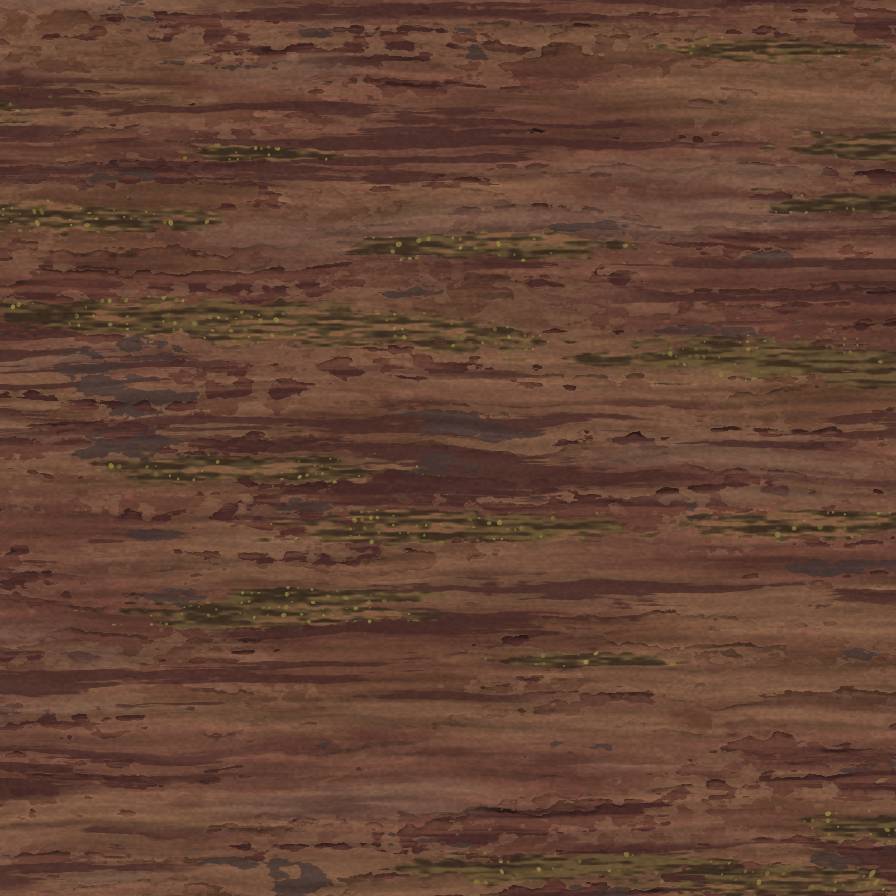
A Shadertoy shader for this texture:

```glsl
float hash(vec2 p) {
    vec3 q = fract(vec3(p.xyx) * 0.1031);
    q += dot(q, q.yzx + 33.33);
    return fract((q.x + q.y) * q.z);
}

float noise(vec2 p) {
    vec2 i = floor(p), f = fract(p);
    f = f * f * (3.0 - 2.0 * f);
    return mix(mix(hash(i), hash(i + vec2(1, 0)), f.x),
               mix(hash(i + vec2(0, 1)), hash(i + vec2(1, 1)), f.x), f.y);
}

float fbm(vec2 p) {
    float sum = 0.0, amp = 0.52;
    for (int i = 0; i < 5; i++) {
        sum += amp * noise(p);
        p = p * 2.03 + vec2(17.3, 9.1);
        amp *= 0.5;
    }
    return sum;
}

// Height of one flaking bark layer, positive inside its plates
float plateHeight(vec2 p, float layer) {
    return fbm(p * vec2(3.6, 22.0) + layer * vec2(31.7, 47.3)) - 0.54;
}

// Scattered long lenses of moss, positive inside
float mossField(vec2 p) {
    vec2 size = vec2(0.34, 0.08), cell = floor(p / size);
    float field = -1.0;
    for (int y = -1; y <= 1; y++)
    for (int x = -1; x <= 1; x++) {
        vec2 id = cell + vec2(x, y) + 40.0;
        if (hash(id + 5.7) > 0.42) continue;
        vec2 center = (id - 40.0 + vec2(hash(id), hash(id + 71.0))) * size;
        float grow = 0.4 + 0.6 * hash(id + 13.0);
        vec2 d = (p - center) / (vec2(0.22, 0.023) * grow);
        field = max(field, 1.0 - length(d));
    }
    return field;
}

// Round lichen dots of varied size, one per jittered grid cell
float lichenDots(vec2 g) {
    vec2 id = floor(g);
    float radius = 0.12 + 0.24 * pow(hash(id + 3.0), 2.0);
    vec2 center = 0.36 + 0.28 * vec2(hash(id + 19.0), hash(id + 37.0));
    float soft = 60.0 / iResolution.y;
    float disc = 1.0 - smoothstep(radius - soft, radius + soft, length(fract(g) - center));
    return disc * step(hash(id + 53.0), 0.3);
}

void mainImage(out vec4 fragColor, in vec2 fragCoord) {
    vec2 uv = fragCoord / iResolution.y;
    vec2 p = uv + vec2(0.05, 0.024) * (vec2(fbm(uv * vec2(6, 18)), fbm(uv * vec2(5, 13) + 60.0)) - 0.5);
    float fiber = fbm(p * vec2(7, 130) + 11.0);
    float crumble = fbm(uv * vec2(55, 95) + 23.0);
    float band = fbm(p * vec2(2.2, 19) + 87.0);

    // Dark inner bark
    vec3 color = mix(vec3(0.28, 0.165, 0.15), vec3(0.4, 0.25, 0.2), smoothstep(0.33, 0.62, fiber));

    // Overlapping plates with ragged rims and cast shadows
    for (int i = 0; i < 5; i++) {
        float layer = float(i) + 1.0;
        float rough = 0.24 * (crumble - 0.5);
        float h = plateHeight(p, layer) + rough;
        float above = plateHeight(p + vec2(-0.002, 0.005), layer) + rough;
        float cover = smoothstep(-0.008, 0.01, h);
        float tone = fbm(p * vec2(4, 28) + layer * 7.9);
        vec3 redBark = mix(vec3(0.365, 0.225, 0.183), vec3(0.425, 0.28, 0.222), smoothstep(0.32, 0.62, tone));
        vec3 tanBark = mix(vec3(0.385, 0.255, 0.19), vec3(0.455, 0.322, 0.24), smoothstep(0.32, 0.65, tone));
        vec3 plate = mix(redBark, tanBark, smoothstep(0.43, 0.63, band + 0.1 * (hash(vec2(layer, 4.0)) - 0.5)));
        plate *= 1.0 + 0.5 * (fiber - 0.5);
        plate *= 1.0 + 0.13 * exp(-max(h, 0.0) * 45.0);
        color *= 1.0 - 0.27 * smoothstep(-0.02, 0.06, above);
        color = mix(color, plate, cover);
    }

    // Pale crumbs and worn grey-tan wood
    float crumbZone = smoothstep(0.46, 0.6, fbm(p * vec2(5, 27) + 141.0));
    float crumbs = smoothstep(0.55, 0.575, crumble) * crumbZone;
    color = mix(color, vec3(0.48, 0.34, 0.26) * (0.86 + 0.28 * fiber), 0.65 * crumbs);
    float worn = smoothstep(0.64, 0.78, fbm(p * vec2(2.5, 20) + 203.0));
    color = mix(color, vec3(0.46, 0.35, 0.285) * (0.8 + 0.4 * fiber), 0.55 * worn);

    // Dark fibre cracks, broken by the crumbling surface
    float cracks = smoothstep(0.49, 0.58, fbm(p * vec2(6, 105) + 171.0) + 0.2 * (crumble - 0.5));
    float crackZone = smoothstep(0.44, 0.62, fbm(p * vec2(2.2, 21) + 239.0));
    color = mix(color, vec3(0.268, 0.158, 0.147), 0.75 * cracks * crackZone);

    // Rare charcoal scars
    float scar = fbm(p * vec2(6, 30) + 311.0) + 0.25 * (crumble - 0.5);
    color = mix(color, vec3(0.27, 0.21, 0.195) * (0.75 + 0.5 * fiber), 0.8 * smoothstep(0.765, 0.785, scar));

    // Moss combed along the grain, with exposed pink strands
    float moss = mossField(p) + 1.2 * (fiber - 0.5) + 0.9 * (crumble - 0.5);
    float strand = noise(uv * vec2(16, 270)) * 0.55 + noise(uv * vec2(80, 340) + 9.0) * 0.45;
    vec3 mossColor = mix(vec3(0.2, 0.155, 0.11), vec3(0.4, 0.325, 0.2), smoothstep(0.25, 0.7, strand));
    float pink = smoothstep(0.55, 0.68, strand) * smoothstep(0.42, 0.56, fbm(p * vec2(9, 38) + 57.0));
    mossColor = mix(mossColor, vec3(0.56, 0.37, 0.27), 0.7 * pink);
    color = mix(color, mossColor, 0.85 * smoothstep(0.02, 0.26, moss));

    // Yellow-green lichen clustered around the moss
    vec2 dotGrid = uv * 115.0 + 1.6 * vec2(noise(uv * 23.0), noise(uv * 23.0 + 50.0));
    float cluster = smoothstep(0.4, 0.5, fbm(uv * vec2(14, 30) + 91.0));
    float dots = lichenDots(dotGrid) * smoothstep(-0.12, 0.1, moss) * cluster;
    vec3 lichen = mix(vec3(0.4, 0.36, 0.18), vec3(0.57, 0.52, 0.26), hash(floor(dotGrid) + 7.0));
    color = mix(color, lichen, 0.9 * dots);

    // Fine surface grain
    color *= 1.0 + 0.13 * (noise(uv * vec2(260, 400)) - 0.5);
    fragColor = vec4(color, 1.0);
}
```
